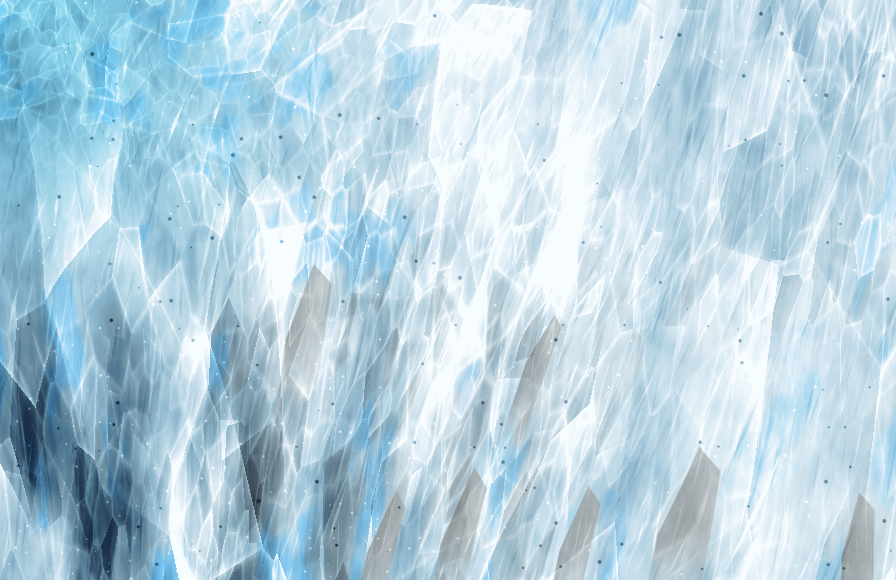
This texture is drawn by a WebGL 2 fragment shader. Its source:

```glsl
#version 300 es
precision highp float;

#define LAYERS 4
#define SHARD_SIZE vec2(0.15, 0.50)
#define SHARD_SHRINK 0.56
#define LEAN 0.30
#define FACET_CONTRAST 0.27
#define RIM_LIGHT 0.13
#define BASE_TONE 0.85
#define DEPTH_DARK 0.36
#define BLADE_GRID vec2(0.20, 0.35)
#define BLADE_SHARE 0.55
#define SLIVER_GRID vec2(0.045, 0.13)
#define SPECK_SHARE 0.10

uniform vec2 u_resolution;
out vec4 fragColor;

const vec3 ICE[8] = vec3[8](
    vec3(0.10, 0.18, 0.28), vec3(0.20, 0.31, 0.40), vec3(0.31, 0.47, 0.57), vec3(0.45, 0.58, 0.65),
    vec3(0.55, 0.71, 0.80), vec3(0.70, 0.82, 0.88), vec3(0.84, 0.91, 0.95), vec3(0.97, 0.99, 1.0));

struct Facet { vec2 id; vec2 offset; float edge; };

float hash(vec2 p) {
    vec3 q = fract(p.xyx * 0.1031);
    q += dot(q, q.yzx + 33.33);
    return fract((q.x + q.y) * q.z);
}

vec2 hash2(vec2 p) { return vec2(hash(p), hash(p + 47.3)); }

float fall(float a, float b, float x) { return 1.0 - smoothstep(a, b, x); }

float noise(vec2 p) {
    vec2 i = floor(p), f = fract(p);
    f = f * f * (3.0 - 2.0 * f);
    return mix(mix(hash(i), hash(i + vec2(1, 0)), f.x),
               mix(hash(i + vec2(0, 1)), hash(i + 1.0), f.x), f.y);
}

float fbm(vec2 p) {
    float sum = 0.0, amp = 0.533;
    for (int i = 0; i < 4; i++, amp *= 0.5) {
        sum += amp * noise(p);
        p = p * 2.03 + 19.7;
    }
    return sum;
}

// Straight-sided cell with the distance to its nearest side
Facet facetAt(vec2 g) {
    vec2 cell = floor(g);
    Facet facet = Facet(cell, vec2(0), 8.0);
    float nearest = 8.0;
    for (int k = 0; k < 9; k++) {
        vec2 id = cell + vec2(k % 3 - 1, k / 3 - 1);
        vec2 d = id + hash2(id) - g;
        if (dot(d, d) < nearest) { nearest = dot(d, d); facet.id = id; facet.offset = d; }
    }
    for (int k = 0; k < 25; k++) {
        vec2 id = facet.id + vec2(k % 5 - 2, k / 5 - 2);
        vec2 d = id + hash2(id) - g, gap = d - facet.offset;
        if (dot(gap, gap) > 1e-5) facet.edge = min(facet.edge, dot(0.5 * (d + facet.offset), normalize(gap)));
    }
    return facet;
}

// Pointed grey prisms: x is coverage, y is position across the prism
vec2 blades(vec2 q, float px) {
    vec2 best = vec2(0);
    for (int k = 0; k < 9; k++) {
        vec2 id = floor(q / BLADE_GRID) + vec2(k % 3 - 1, k / 3 - 1);
        vec2 rnd = hash2(id + 71.0);
        vec2 tip = (id + 0.2 + 0.6 * rnd) * BLADE_GRID, d = q - tip;
        d.x -= (hash(id + 5.0) - 0.5) * 0.25 * d.y;
        float halfWidth = 0.015 + 0.03 * rnd.y, depth = -d.y;
        float side = max(d.x - min(halfWidth, depth * 0.9), -d.x - min(halfWidth, depth * 0.25));
        float kept = step(hash(id + 13.0), BLADE_SHARE) * step(tip.y, 0.66) * step(0.4, tip.x);
        float cover = kept * fall(-px, px, side) * fall(0.1, 0.3, depth);
        if (cover > best.x) best = vec2(cover, d.x / halfWidth);
    }
    return best;
}

// Thin tapered glints, mostly light
float slivers(vec2 q, vec2 grid, float px) {
    float sum = 0.0;
    for (int k = 0; k < 9; k++) {
        vec2 id = floor(q / grid) + vec2(k % 3 - 1, k / 3 - 1);
        vec2 rnd = hash2(id + 29.0), d = q - (id + hash2(id + 3.0)) * grid;
        d.x -= (rnd.x - 0.5) * 0.5 * d.y;
        float taper = 1.0 - abs(d.y) / (grid.y * (0.2 + 0.6 * rnd.y));
        float width = grid.x * 0.09 * rnd.x * taper;
        float strength = hash(id + 61.0);
        sum += step(0.0, taper) * fall(width - px, width + px, abs(d.x)) * (strength > 0.25 ? strength * strength : -0.5);
    }
    return sum;
}

float specks(vec2 p, float grid, float share, float px) {
    vec2 id = floor(p / grid), rnd = hash2(id + 83.0);
    float radius = grid * (0.03 + 0.07 * rnd.y);
    float d = length(p - (id + 0.2 + 0.6 * rnd) * grid);
    return step(hash(id + 7.0), share) * fall(radius - px, radius + px, d);
}

void main() {
    float px = 1.0 / u_resolution.y;
    vec2 uv = gl_FragCoord.xy / u_resolution, p = gl_FragCoord.xy * px;

    // Broad light: deep lower left, cyan upper left
    float deep = fall(0.0, 0.75, uv.y) * fall(0.05, 0.95, uv.x);
    float corner = smoothstep(0.35, 1.0, uv.y) * fall(0.0, 0.5, uv.x);

    // Growth direction fans out; upper left breaks into shorter chunks
    float lean = LEAN * smoothstep(0.2, 1.1, p.x) * (1.0 - 0.5 * smoothstep(1.0, 1.5, p.x));
    float rise = max(p.y - 0.5, 0.0);
    vec2 q = vec2(p.x - lean * (p.y - 0.4), p.y + 1.9 * rise * rise * fall(0.1, 0.75, uv.x));
    q.x += 0.04 * (noise(p * 2.0) - 0.5) + 0.09 * corner * (fbm(p * 5.0) - 0.5);

    float cloud = fbm(p * vec2(4.5, 3.5) + 8.0), streak = fbm(q * vec2(13.0, 2.2) + 31.0);
    float tone = BASE_TONE - DEPTH_DARK * deep - 0.09 * corner;
    tone += (cloud - 0.5) * 0.35 + (streak - 0.5) * (0.18 + 0.6 * deep);

    // Overlapping facets from large to small
    vec2 size = SHARD_SIZE;
    float amp = FACET_CONTRAST * (0.75 + 0.7 * deep), warm = 0.0;
    for (int i = 0; i < LAYERS; i++) {
        float layer = float(i);
        vec2 tilted = q - vec2((fract(layer * 0.618) - 0.4) * 0.2 * q.y, 0.0);
        Facet f = facetAt(tilted / size + 17.0 * layer + 40.0);
        float shade = hash(f.id + 9.0), show = smoothstep(0.2, 0.65, noise(p * 3.5 + layer * 9.0));
        float slope = dot(f.offset, hash2(f.id + 21.0) - 0.5);
        float edge = f.edge * size.x;
        float rim = fall(0.0, 0.0025 + px, edge) * (hash(f.id + 33.0) - 0.25);
        float grooves = noise(tilted * vec2(170.0, 12.0) + f.id) - 0.5;
        tone += show * (amp * (shade - 0.5 + 0.8 * slope + 0.25 * exp(-f.edge * 14.0)) + RIM_LIGHT * rim);
        tone += 0.06 * grooves * step(0.6, hash(f.id + 55.0));
        warm += 0.3 * show * fall(0.1, 0.4, shade);
        size *= SHARD_SHRINK;
        amp *= 0.8;
    }

    // Prisms, glints and grit
    vec2 blade = blades(q, px);
    tone = mix(tone, 0.57 + 0.07 * blade.y + 0.35 * (tone - 0.7), 0.8 * blade.x);
    tone += 0.17 * slivers(q, SLIVER_GRID, px) + 0.14 * slivers(q + 3.7, SLIVER_GRID * 0.5, px);
    tone += 0.12 * (fbm(p * vec2(42.0, 30.0)) - 0.5);
    tone += 0.25 * specks(p, 0.02, SPECK_SHARE * (0.5 + 2.0 * deep), px);
    tone -= 0.35 * specks(p + 5.0, 0.035, SPECK_SHARE, px);

    // Colour ramp, then local hue
    float k = clamp((tone - 0.18) / 0.12, 0.0, 6.999);
    int stop = int(k);
    vec3 col = mix(ICE[stop], ICE[stop + 1], fract(k));
    float shadow = fall(0.8, 1.0, tone);
    float grey = dot(col, vec3(0.3, 0.59, 0.11));
    float lower = fall(0.3, 0.8, uv.y) * smoothstep(0.15, 0.4, uv.x);
    col = mix(col, grey * vec3(0.98, 1.0, 1.0), clamp(0.8 * blade.x + warm * lower, 0.0, 0.85));
    float blue = smoothstep(0.58, 0.72, fbm(q * vec2(16.0, 5.0) + 77.0)) * (1.0 - blade.x);
    col *= mix(vec3(1), vec3(0.66, 0.93, 1.06), blue * shadow * (0.5 + 0.5 * deep));
    col *= mix(vec3(1), vec3(0.76, 1.01, 1.05), corner * shadow);
    fragColor = vec4(clamp(col, 0.0, 1.0), 1.0);
}
```
